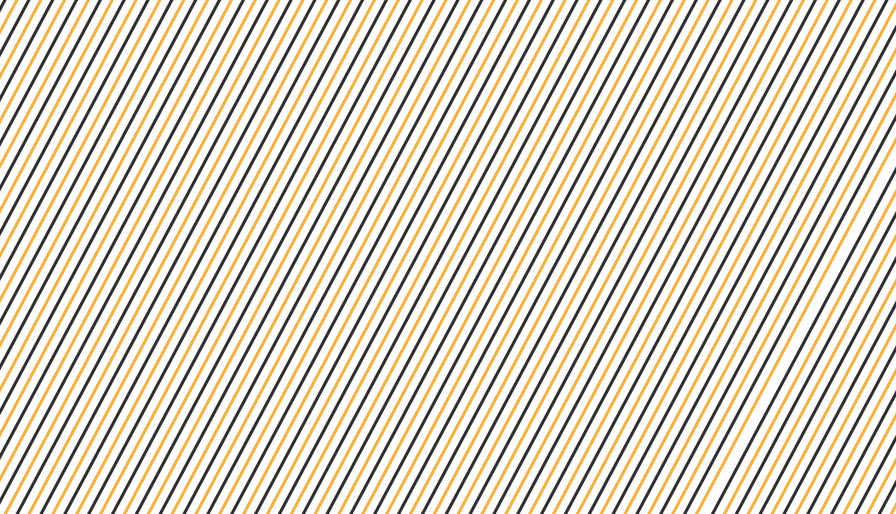
This pattern is drawn by a Shadertoy shader. Its source:

```glsl
#define REPEATS 37.59      // stripe pairs across the canvas width
#define SLOPE 1.877        // rise over run of the stripes
#define PHASE 1.21         // first dark stripe at the top edge, in periods
#define LINE_WIDTH 0.146   // stripe width, in periods
#define SEAM 39.83         // position of the wider gap, in periods
#define SEAM_SHIFT 0.17    // extra width of that gap
#define PAPER vec3(0.995, 0.995, 0.99)
#define DARK vec3(0.18, 0.18, 0.18)
#define ORANGE vec3(0.95, 0.70, 0.28)

// Antialiased coverage of the stripe repeating at every integer
float stripe(float position, float pixelSize) {
    float dist = abs(fract(position + 0.5) - 0.5);
    return clamp((0.5 * LINE_WIDTH - dist) / pixelSize + 0.5, 0.0, 1.0);
}

void mainImage(out vec4 fragColor, in vec2 fragCoord) {
    // Canvas widths, measured from the top left corner
    vec2 p = vec2(fragCoord.x, iResolution.y - fragCoord.y) / iResolution.x;

    // Position across the slanted stripes, in periods
    vec2 across = REPEATS * vec2(1.0, 1.0 / SLOPE);
    float position = dot(p, across) - PHASE;
    position -= SEAM_SHIFT * step(SEAM, position);
    float pixelSize = length(across) / iResolution.x;

    // Alternate dark and orange stripes
    vec3 color = mix(PAPER, ORANGE, stripe(position - 0.5, pixelSize));
    color = mix(color, DARK, stripe(position, pixelSize));
    fragColor = vec4(color, 1.0);
}
```
